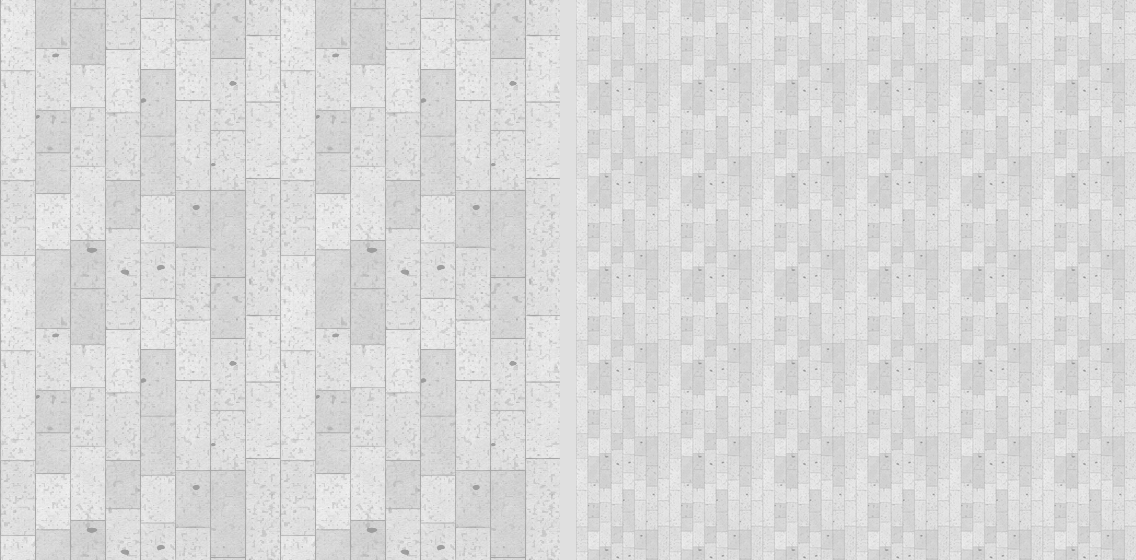
Left: one tile. Right: repeated 3 by 3.
This texture is drawn by a Shadertoy shader. Its source:

```glsl
// Pale grey travertine paving: sixteen columns of slabs with staggered joints.
// One block of eight columns repeats twice each way; every column splits into
// slabs of uneven length, each with its own tone, pitting and chipped blots.

const float SLABS[8] = float[8](3., 5., 5., 4., 5., 4., 4., 3.);
const float PHASE[8] = float[8](.21, .09, .96, .05, .04, .08, .17, .97);

float hash(vec2 p) {
    return fract(sin(dot(p, vec2(127.1, 311.7))) * 43758.5453);
}

// Value noise over the unit block, wrapping after 'cells' lattice steps
float noise(vec2 p, vec2 cells, float seed) {
    p *= cells;
    vec2 i = floor(p), f = fract(p);
    f = f * f * (3. - 2. * f);
    vec2 a = mod(i, cells) + seed * 17., b = mod(i + 1., cells) + seed * 17.;
    return mix(mix(hash(a), hash(vec2(b.x, a.y)), f.x),
               mix(hash(vec2(a.x, b.y)), hash(b), f.x), f.y);
}

// Uneven position of joint k in a column of n slabs
float joint(float column, float k, float n) {
    return k + .55 * hash(vec2(column + 3., floor(mod(k + .5, n)) + 1.));
}

void mainImage(out vec4 fragColor, in vec2 fragCoord) {
    vec2 uv = fragCoord / iResolution.xy;
    vec2 p = fract(vec2(2. * uv.x - .002, -2. * uv.y));
    float halfPixel = 1. / iResolution.y;

    // Column and slab lookup
    float column = min(floor(p.x * 8.), 7.);
    float n = SLABS[int(column)];
    float t = (p.y - PHASE[int(column)]) * n;
    float k = floor(t);
    if (t < joint(column, k, n)) k -= 1.;
    float top = joint(column, k, n), bottom = joint(column, k + 1., n);
    vec2 local = vec2(p.x - column / 8., (t - top) / n);
    vec2 size = vec2(.125, (bottom - top) / n);
    vec2 id = vec2(column, floor(mod(k + .5, n)));
    float seed = hash(id + 5.3);

    // Slab tone: mostly light, some clearly darker
    float pick = hash(id + 11.7);
    float tone = pick < .24 ? mix(.825, .845, pick / .24) : mix(.872, .908, (pick - .24) / .76);

    // Cloudy stains, fine grain and faint curved tool marks
    float cloud = noise(p, vec2(16.), seed);
    float patches = noise(p, vec2(32.), seed + 2.);
    float grain = noise(p, vec2(256.), seed + 4.);
    float ripple = sin(6.2832 * (64. * p.y + 32. * p.x + 3. * cloud + 2. * patches));
    tone += .03 * (cloud - .5) + .02 * (patches - .5) + .05 * (grain - .5) + .007 * ripple;

    // Small pits gathered in patches, and sparser larger holes
    float pit = noise(p, vec2(128.), seed + 6.) + .25 * (patches - .5) + .05 * ripple;
    tone -= (pick < .24 ? .05 : .09) * smoothstep(.66, .92, pit);
    float hole = noise(p, vec2(64.), seed + 8.) + .3 * (cloud - .5);
    tone -= .09 * smoothstep(.84, .98, hole);

    // Ragged dark blot near a side of a few slabs
    if (hash(id + 23.1) < .24) {
        vec2 center = size * vec2(hash(id + 31.) < .5 ? .06 : .6, mix(.1, .9, hash(id + 37.)));
        float blot = length((local - center) / vec2(.015, .010));
        blot += 1.2 * (noise(p, vec2(64.), seed + 10.) - .5);
        tone = mix(tone, .58, .85 * (1. - smoothstep(.65, 1., blot)));
    }

    // Thin joints, slightly wavy and of uneven strength
    float wobble = .0012 * (noise(p, vec2(32.), 1.) - .5);
    float wear = noise(p, vec2(64.), 2.);
    vec2 gap = min(local, size - local) + wobble;
    vec2 line = 1. - smoothstep(.0016 - halfPixel, .0016 + halfPixel, gap);
    float nearest = local.y < .5 * size.y ? k : k + 1.;
    float strength = mix(.6, 1., hash(vec2(column + 41., floor(mod(nearest + .5, n)))));
    float seam = max(line.x * .85, line.y * strength) * mix(.7, 1., wear);
    float rim = 1. - smoothstep(0., .008, min(gap.x, gap.y));
    tone = mix(tone - .025 * rim * wear, .60, seam);

    fragColor = vec4(vec3(tone), 1.);
}
```
